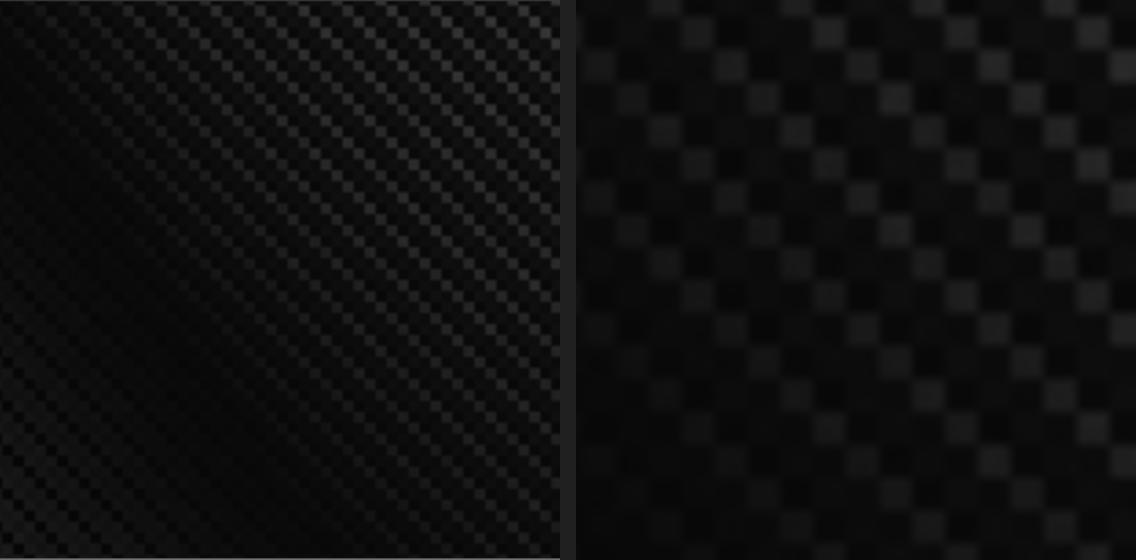
Left, the full canvas; right, a detail of the centre.
Write a WebGL 1 fragment shader that draws this texture.

```glsl
precision highp float;
// Dark carbon-fibre twill: stepped diagonals of small squares under a slanting sheen.
uniform vec2 u_resolution;

float hash(vec2 p) {
  return fract(sin(dot(p, vec2(127.1, 311.7))) * 43758.54);
}

vec2 gradient(vec2 p) {
  float angle = 6.2832 * hash(p);
  return vec2(cos(angle), sin(angle));
}

float gradientNoise(vec2 p) {
  vec2 i = floor(p), f = fract(p);
  vec2 u = f * f * f * (f * (f * 6.0 - 15.0) + 10.0);
  vec2 e = vec2(1.0, 0.0);
  float low = mix(dot(gradient(i), f), dot(gradient(i + e), f - e), u.x);
  float high = mix(dot(gradient(i + e.yx), f - e.yx), dot(gradient(i + 1.0), f - 1.0), u.x);
  return mix(low, high, u.y);
}

// Tone of one crossing; each row shifts the four-cell twill by one cell
float weave(vec2 cell, float warpLight, float weftLight) {
  float twill = mod(cell.x - cell.y, 4.0);
  float tone;
  if (twill < 0.5) tone = 0.038 + 0.035 * warpLight + 0.055 * weftLight;
  else if (twill < 1.5) tone = 0.036 + 0.018 * warpLight + 0.040 * weftLight;
  else if (twill < 2.5) tone = 0.042 + 0.165 * warpLight + 0.050 * weftLight;
  else tone = 0.032 + 0.004 * warpLight - 0.008 * weftLight;
  return tone * (0.92 + 0.16 * hash(cell));
}

void main() {
  vec2 uv = gl_FragCoord.xy / u_resolution;

  // The sheen rises on either side of a dark slanting valley
  float slope = (1.54 * uv.x + uv.y - 0.9) / 1.84;
  float warpLight = (1.0 - exp(-3.0 * max(slope, 0.0))) * mix(0.6, 1.05, uv.y);
  float weftLight = smoothstep(0.0, 0.5, -slope);

  // Cells 51 to a side, rows counted downwards, blended softly at their edges
  vec2 p = vec2(uv.x, 1.0 - uv.y) * 51.0 + vec2(-0.7, 0.0);
  vec2 cell = floor(p);
  vec2 soft = clamp(vec2(51.0) / u_resolution, 0.24, 0.5);
  vec2 blend = smoothstep(0.5 - soft, 0.5 + soft, fract(p));
  float tone = 0.0;
  for (int y = 0; y < 2; y++) {
    for (int x = 0; x < 2; x++) {
      vec2 corner = vec2(float(x), float(y));
      vec2 weight = mix(1.0 - blend, blend, corner);
      tone += weight.x * weight.y * weave(cell + corner, warpLight, weftLight);
    }
  }

  // Faint uneven grain in the resin
  tone *= 1.0 + 0.10 * gradientNoise(p * 0.7) + 0.08 * gradientNoise(p * 2.3);

  // Thin grey rims along the top and bottom
  float pixel = 1.0 / u_resolution.y;
  float topRim = 1.0 - smoothstep(0.002 - pixel, 0.002 + pixel, 1.0 - uv.y);
  float bottomRim = 1.0 - smoothstep(0.003 - pixel, 0.003 + pixel, uv.y);
  tone = mix(tone, 0.22, topRim);
  tone = mix(tone, 0.45, bottomRim);

  gl_FragColor = vec4(vec3(tone), 1.0);
}
```
